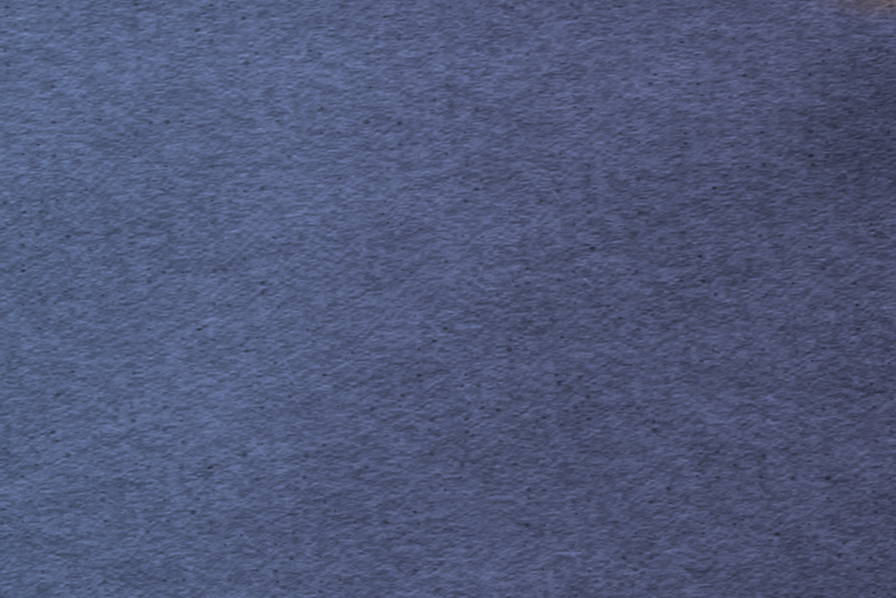
This texture is drawn by a WebGL 2 fragment shader. Its source:

```glsl
#version 300 es
precision highp float;
// Blue felted paper: a broad uneven dye wash under a fine matted grain.
// Layers of stretched value noise give the wash, the grain and the creases;
// scattered cells add short pale fibres and small dark pits.
uniform vec2 u_resolution;
out vec4 outColor;

float hash(vec2 p) {
  return fract(sin(dot(p, vec2(127.1, 311.7))) * 43758.5453);
}

float noise(vec2 p) {
  vec2 i = floor(p), f = fract(p);
  f = f * f * (3.0 - 2.0 * f);
  return mix(mix(hash(i), hash(i + vec2(1, 0)), f.x),
             mix(hash(i + vec2(0, 1)), hash(i + vec2(1, 1)), f.x), f.y);
}

// Signed fractal noise, roughly -0.5 to 0.5
float fbm(vec2 p) {
  float sum = 0.0, amp = 0.5;
  for (int i = 0; i < 5; i++) {
    sum += amp * (noise(p) - 0.5);
    p = mat2(1.7, 0.4, -0.4, 1.9) * p + 17.3;
    amp *= 0.55;
  }
  return sum;
}

vec2 rotate(vec2 p, float a) {
  return mat2(cos(a), -sin(a), sin(a), cos(a)) * p;
}

// Matted surface height, its tufts wider than tall
float feltHeight(vec2 p) {
  return 0.50 * noise(p * vec2(105, 215))
       + 0.32 * noise(p * vec2(52, 110) + 31.0)
       + 0.30 * noise(p * vec2(190, 330) + 67.0);
}

// Short pale fibres, one at most in each cell
float fibres(vec2 p, float scale, float seed) {
  vec2 q = p * scale, cell = floor(q);
  float ink = 0.0;
  for (int y = -1; y <= 1; y++) {
    for (int x = -1; x <= 1; x++) {
      vec2 id = cell + vec2(x, y);
      float pick = hash(id + seed);
      vec2 centre = id + vec2(hash(id + seed + 5.1), hash(id + seed + 9.7));
      vec2 d = rotate(q - centre, (hash(id + seed + 3.3) - 0.6) * 1.8);
      d.y += 0.35 * (pick - 0.5) * d.x * d.x;
      float along = 1.0 - smoothstep(0.25, 0.7, abs(d.x));
      float across = 1.0 - smoothstep(0.0, 0.0035 * scale, abs(d.y));
      ink += step(0.6, pick) * along * across;
    }
  }
  return min(ink, 1.0);
}

// Small dark pits of varied size
float pits(vec2 p) {
  vec2 q = p * vec2(38, 52), id = floor(q);
  vec2 centre = 0.3 + 0.4 * vec2(hash(id + 2.9), hash(id + 8.3));
  float radius = 0.12 + 0.16 * hash(id + 4.7);
  float d = length(fract(q) - centre);
  return step(0.84, hash(id)) * (1.0 - smoothstep(radius * 0.3, radius, d));
}

// Thin faint creases running along one angle, broken into patches
float creases(vec2 p, float angle, float seed) {
  vec2 q = rotate(p, angle) * vec2(2.5, 26.0) + seed;
  float line = 1.0 - smoothstep(0.0, 0.06, abs(noise(q) - 0.5));
  return line * smoothstep(0.5, 0.8, noise(p * 3.5 + seed));
}

void main() {
  vec2 p = gl_FragCoord.xy / u_resolution.y;
  float across = gl_FragCoord.x / u_resolution.x;

  // Dye wash: paler to the left, soft wide mottling, shaded right edge
  float tone = mix(0.085, -0.085, smoothstep(0.0, 1.0, across));
  tone += 0.04 * (p.y - 0.5);
  tone += 0.20 * fbm(rotate(p, 0.25) * vec2(2.6, 5.0) + 4.0);
  tone += 0.14 * fbm(p * vec2(9, 17) + 40.0);
  vec2 shade = (vec2(across, p.y) - vec2(0.98, 0.74)) / vec2(0.11, 0.17);
  tone -= 0.14 * exp(-dot(shade, shade));

  // Felt grain, lit softly from above
  vec2 g = rotate(p, 0.08) + 0.004 * vec2(noise(p * 30.0), noise(p * 30.0 + 9.0));
  float height = feltHeight(g);
  float relief = height - feltHeight(g + vec2(-0.001, 0.003));
  tone += 0.42 * (height - 0.56) + 0.26 * relief;

  // Fibres, creases and pits
  tone += 0.09 * fibres(p, 26.0, 1.0) + 0.06 * fibres(p, 15.0, 23.0) - 0.02;
  tone += 0.06 * creases(p, -0.42, 12.0) + 0.05 * creases(p, 0.75, 33.0);
  tone -= 0.24 * pits(p);

  // Cooler blue on the left, violet on the right, a worn warm corner
  vec3 dye = vec3(0.319, 0.353, 0.487);
  dye += (across - 0.5) * vec3(0.012, -0.026, -0.022);
  vec3 color = dye * (1.0 + tone);
  vec2 corner = (vec2(across, p.y) - 1.0) / vec2(0.06, 0.022);
  color = mix(color, vec3(0.40, 0.35, 0.37) * (1.0 + tone),
              0.8 * exp(-dot(corner, corner)));
  outColor = vec4(color, 1.0);
}
```
